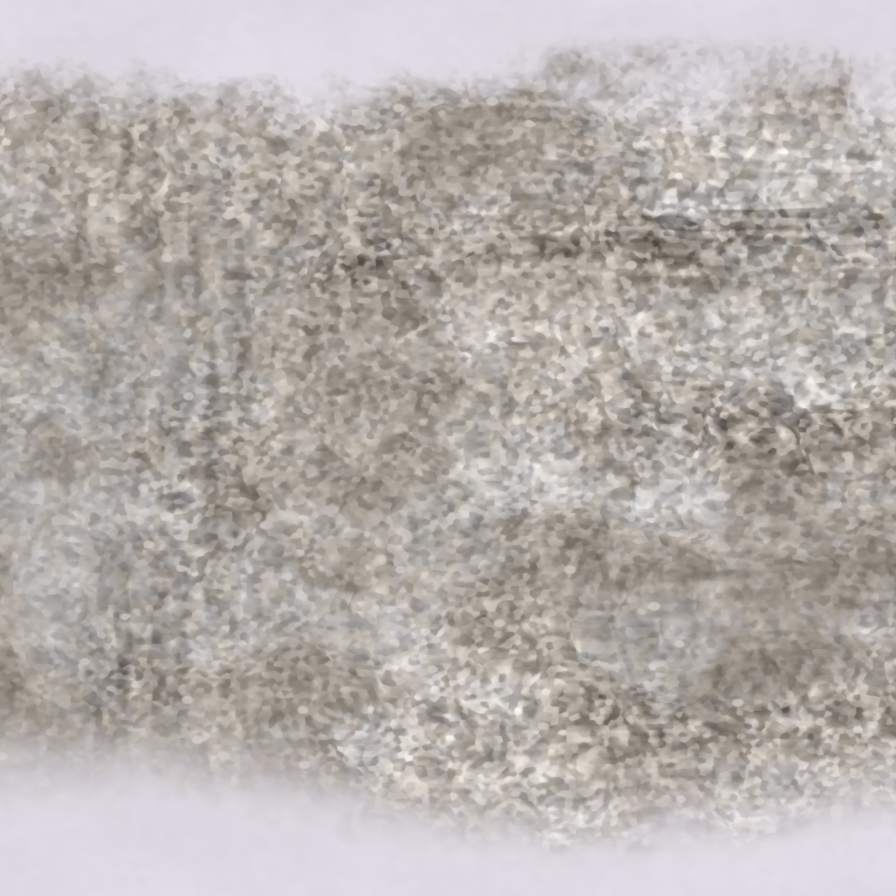
A Shadertoy shader for this texture:

```glsl
// Trampled gritty ground with tyre treads, fading into snow at the top and bottom.

vec3 hash3(vec2 p) {
    vec3 q = fract(p.xyx * vec3(0.1031, 0.1030, 0.0973));
    q += dot(q, q.yxz + 33.33);
    return fract((q.xxy + q.yzz) * q.zyx);
}

// Soft cellular noise: x = blended cell value around 0, y = nearest distance, z = nearest id
vec3 cells(vec2 p) {
    vec2 base = floor(p);
    float total = 0.0, weights = 0.0, nearest = 9.0, id = 0.0;
    for (int j = -1; j <= 1; j++)
    for (int i = -1; i <= 1; i++) {
        vec2 cell = base + vec2(i, j);
        vec3 h = hash3(cell + 200.0);
        vec2 d = cell + h.xy - p;
        float w = exp(-6.0 * dot(d, d));
        total += w * h.z;
        weights += w;
        if (length(d) < nearest) { nearest = length(d); id = h.z; }
    }
    return vec3(total / weights - 0.5, nearest, id);
}

float blob(vec2 p, vec2 centre, vec2 radius) {
    vec2 q = (p - centre) / radius;
    return exp(-dot(q, q));
}

// Rows of curved tread ridges pressed in along the right side
float treads(vec2 p, float wobble) {
    vec3 tracks[4] = vec3[4](        // height, start, strength
        vec3(0.515, 0.70, 1.0), vec3(0.86, 0.72, 0.35),
        vec3(0.28, 0.40, 0.40), vec3(0.20, 0.40, 0.45));
    float sum = 0.0;
    for (int i = 0; i < 4; i++) {
        vec3 t = tracks[i];
        float dy = p.y - t.x - 0.03 * (p.x - 0.7) - 0.008 * wobble;
        float row = exp(-pow(dy / 0.033, 2.0)) * smoothstep(t.y, t.y + 0.12, p.x);
        float phase = p.x * 34.0 + 220.0 * dy * dy + 9.0 * dy + wobble * 0.8;
        sum += t.z * row * sin(6.2832 * phase);
    }
    return sum;
}

void mainImage(out vec4 fragColor, in vec2 fragCoord) {
    vec2 uv = fragCoord / iResolution.xy;

    // Noise layers from broad clouds down to grit
    float broad = cells(uv * vec2(4.0, 6.0) + 3.0).x;
    float cloud = cells(uv * vec2(10.0, 15.0) + 17.0).x;
    float clump = cells(uv * 34.0 + 2.0 * cloud).x;
    vec2 warped = uv + 0.008 * vec2(clump, cloud);
    float gravel = cells(warped * vec2(70.0, 84.0) + 41.0).x;
    float grit = cells(warped * vec2(140.0, 165.0) + 7.0).x;
    float tint = cells(uv * 60.0 + 90.0).x;

    // Wheel scrapes on the right, vertical drag marks on the left
    float right = smoothstep(0.3, 0.65, uv.x);
    float left = smoothstep(0.04, 0.14, uv.x) * (1.0 - smoothstep(0.22, 0.36, uv.x));
    float scrape = cells(warped * vec2(13.0, 125.0) + 5.0).x;
    float drag = cells(warped * vec2(75.0, 10.0) + 61.0).x;

    // Damp dark hollows and pale dusted patches
    float damp = blob(uv, vec2(0.40, 0.70), vec2(0.07, 0.05))
        + 0.9 * blob(uv, vec2(0.85, 0.74), vec2(0.28, 0.045))
        + 0.9 * blob(uv, vec2(0.82, 0.52), vec2(0.20, 0.045))
        + 0.8 * blob(uv, vec2(0.14, 0.25), vec2(0.05, 0.05))
        + 0.6 * blob(uv, vec2(0.20, 0.45), vec2(0.09, 0.20))
        + 0.5 * blob(uv, vec2(0.80, 0.20), vec2(0.30, 0.025));
    float dust = blob(uv, vec2(0.66, 0.45), vec2(0.13, 0.045))
        + 0.8 * blob(uv, vec2(0.05, 0.52), vec2(0.06, 0.10))
        + 0.8 * blob(uv, vec2(0.08, 0.33), vec2(0.06, 0.06))
        + 0.7 * blob(uv, vec2(0.60, 0.60), vec2(0.13, 0.04))
        + 1.1 * blob(uv, vec2(0.85, 0.82), vec2(0.25, 0.05));

    // Ground brightness
    float rough = 0.85 + 0.55 * min(damp, 1.0) + 0.8 * broad;
    float tone = 0.665 + 0.10 * broad + 0.13 * cloud + 0.10 * clump;
    tone += rough * (0.15 * gravel + 0.23 * grit);
    tone += 0.15 * right * scrape * (0.5 + blob(uv, vec2(0.8, 0.74), vec2(0.4, 0.07)));
    tone += 0.15 * left * drag;
    tone += 0.075 * treads(uv, clump + cloud);
    tone += 0.065 * dust - 0.085 * damp * (1.0 + 1.5 * clump);

    // Warm soil with cooler grey specks
    float cool = clamp(0.25 + 0.8 * tint + 0.8 * cloud + 0.35 * dust, 0.0, 1.0);
    vec3 colour = tone + mix(vec3(0.005, -0.027, -0.067), vec3(-0.012, -0.022, -0.022), cool);

    // Sparse pale stones
    vec3 stone = cells(uv * vec2(42.0, 60.0) + 130.0);
    float size = 0.16 + 0.12 * gravel;
    float pebble = (1.0 - smoothstep(size, size + 0.18, stone.y)) * smoothstep(0.965, 0.975, stone.z);
    colour = mix(colour, vec3(0.83, 0.81, 0.78), 0.75 * pebble);

    // Snow banks with ragged, dusted edges
    float edge = uv.y + 0.05 * broad + 0.035 * cloud + 0.02 * clump + 0.012 * grit;
    float bank = smoothstep(0.845, 0.93, edge - 0.015 * right);
    float lower = edge - 0.025 * sin(uv.x * 6.0 + 1.0);
    bank = max(bank, 1.0 - smoothstep(0.05, 0.185, lower));
    vec3 snow = vec3(0.872, 0.855, 0.89) + 0.035 * broad + 0.02 * cloud + 0.012 * gravel;
    colour = mix(colour, snow, bank);

    fragColor = vec4(clamp(colour, 0.0, 1.0), 1.0);
}
```
